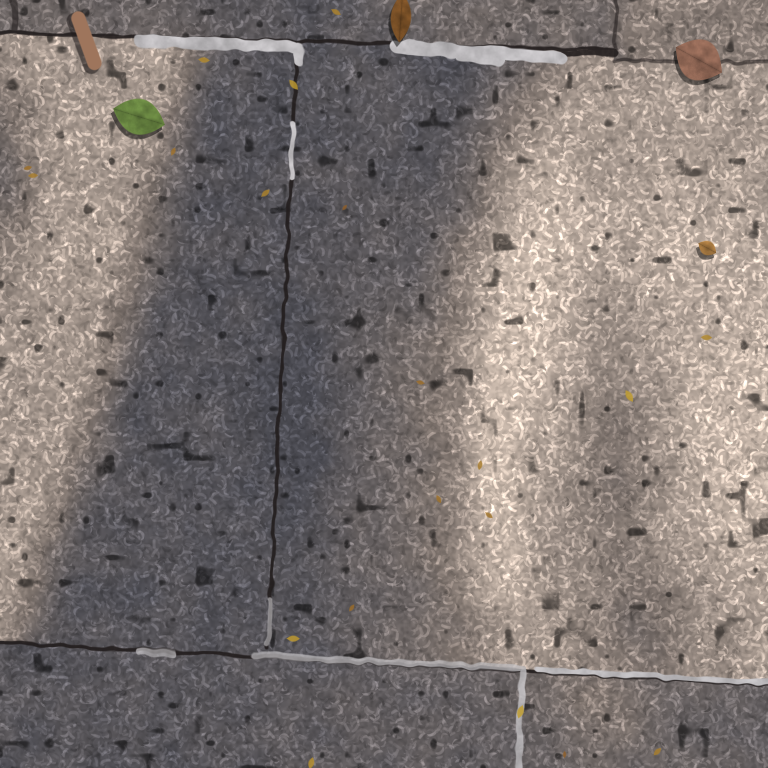
This texture is drawn by a Shadertoy shader. Its source:

```glsl
const vec3 SHADE = vec3(0.315, 0.315, 0.345);
const vec3 HALF_LIT = vec3(0.53, 0.485, 0.46);
const vec3 SUNLIT = vec3(0.84, 0.77, 0.715);
const vec3 GROUT = vec3(0.75, 0.74, 0.75);
const vec3 GAP = vec3(0.13, 0.11, 0.11);
const float FLECK_SCALE = 92.0;
const float FLECK_CONTRAST = 0.34;
const float JOINT = 0.0022;
const int PETALS = 20;

float hash(vec2 p) {
  vec3 q = fract(p.xyx * 0.1031);
  q += dot(q, q.yzx + 33.33);
  return fract((q.x + q.y) * q.z);
}

vec2 hash2(vec2 p) { return vec2(hash(p), hash(p + 57.3)); }

float noise(vec2 p) {
  vec2 i = floor(p), f = fract(p);
  f = f * f * (3.0 - 2.0 * f);
  return mix(mix(hash(i), hash(i + vec2(1, 0)), f.x),
             mix(hash(i + vec2(0, 1)), hash(i + 1.0), f.x), f.y);
}

float fbm(vec2 p) {
  float sum = 0.0, amp = 0.5;
  for (int i = 0; i < 4; i++) {
    sum += amp * noise(p);
    p = p * 2.03 + 17.1;
    amp *= 0.5;
  }
  return sum;
}

vec2 turn(vec2 p, float a) {
  return vec2(cos(a) * p.x + sin(a) * p.y, cos(a) * p.y - sin(a) * p.x);
}

// Short bent chips, randomly turned, one per cell
float flecks(vec2 p, float seed, float pixel) {
  vec2 cell = floor(p);
  float value = -0.35;
  for (int k = 0; k < 9; k++) {
    vec2 id = cell + vec2(k % 3 - 1, k / 3 - 1);
    vec2 rnd = hash2(id + seed);
    vec2 q = turn(p - id - rnd, 6.283 * hash(id + seed + 9.7));
    q.y += (rnd.x - 0.5) * 2.2 * q.x * q.x;
    q.x -= clamp(q.x, -0.42, 0.42);
    float mask = 1.0 - smoothstep(0.07, 0.16 + pixel, length(q));
    value = mix(value, rnd.y * 2.4 - 1.0, mask);
  }
  return value;
}

float glow(vec2 p, float x, float y, float rx, float ry) {
  vec2 q = (p - vec2(x, y)) / vec2(rx, ry);
  return exp(-dot(q, q));
}

// Soft sun and tree shadow over the slabs
float sunlight(vec2 p) {
  p += 0.035 * (vec2(fbm(p * 7.0), fbm(p * 7.0 + 40.0)) - 0.47);
  float leftEdge = 0.29 * p.y - 0.004;
  float rightEdge = 0.575 + 0.55 * (p.y - 0.45) * (p.y - 0.45);
  float left = 1.0 - smoothstep(-0.06, 0.05, p.x - leftEdge);
  float right = smoothstep(-0.09, 0.09, p.x - rightEdge);
  float light = 0.08 + 0.66 * left + 0.62 * right;
  light += 0.24 * smoothstep(0.36, 0.54, p.x) * (1.0 - right) * (1.0 - smoothstep(0.35, 0.95, p.y));
  light += 0.3 * glow(p, 0.7, 0.62, 0.07, 0.22) + 0.3 * glow(p, 0.65, 0.38, 0.04, 0.2);
  light += 0.28 * glow(p, 0.97, 0.4, 0.09, 0.24) + 0.14 * glow(p, 0.88, 0.68, 0.1, 0.18);
  light -= 0.22 * glow(p, 0.8, 0.4, 0.06, 0.16) + 0.24 * glow(p, 0.86, 0.18, 0.09, 0.09);
  return light - 0.42 * glow(p, 0.0, 0.79, 0.045, 0.12) - 0.13 * glow(p, 0.39, 0.42, 0.05, 0.16);
}

// Mask of a rounded bar between two ends
float bar(vec2 p, float ax, float ay, float bx, float by, float width) {
  vec2 a = vec2(ax, ay), ba = vec2(bx, by) - a, pa = p - a;
  float d = length(pa - ba * clamp(dot(pa, ba) / dot(ba, ba), 0.0, 1.0)) - width;
  return 1.0 - smoothstep(-0.001, 0.0015, d);
}

float leafMask(vec2 q, vec2 size) {
  float d = abs(q.y) - size.y * (1.0 - q.x * q.x / (size.x * size.x));
  return 1.0 - smoothstep(-0.001, 0.0015, d);
}

void leaf(inout vec3 col, vec2 p, float angle, vec2 size, vec3 tint) {
  col *= 1.0 - 0.5 * leafMask(turn(p + vec2(0.003, 0.006), angle), size);
  vec2 q = turn(p, angle);
  float vein = 1.0 - 0.2 * exp(-abs(q.y) * 900.0);
  col = mix(col, tint * vein * (0.75 + 0.5 * fbm(p * 90.0)), leafMask(q, size));
}

void mainImage(out vec4 fragColor, in vec2 fragCoord) {
  vec2 p = fragCoord / iResolution.y;
  float pixel = FLECK_SCALE / iResolution.y;
  vec2 r = p + 0.005 * (vec2(noise(p * 75.0), noise(p * 75.0 + 31.0)) - 0.5);

  // Slab lighting
  float light = sunlight(p);
  if (p.y > (p.x < 0.8 ? 0.957 - 0.028 * p.x : 0.92))
    light = 0.33 - 0.22 * glow(p, 0.38, 0.97, 0.14, 0.2) + 0.22 * smoothstep(0.78, 0.84, p.x);
  if (p.y < 0.165 - 0.055 * p.x)
    light = 0.09 + 0.12 * smoothstep(0.2, 0.6, p.x) + 0.26 * glow(p, 0.78, 0.09, 0.09, 0.12);
  light = clamp(light + 0.22 * (fbm(p * 22.0) - 0.47), 0.0, 1.0);
  vec3 col = mix(SHADE, HALF_LIT, min(light * 2.0, 1.0));
  col = mix(col, SUNLIT, max(light * 2.0 - 1.0, 0.0));

  // Stone grain and pits
  float grain = 0.6 * flecks(p * FLECK_SCALE, 3.0, pixel)
              + 0.4 * flecks(p * FLECK_SCALE * 1.45, 71.0, pixel * 1.45);
  col *= 1.03 + FLECK_CONTRAST * grain + 0.2 * (noise(p * 210.0) - 0.5);
  col *= 1.0 - 0.5 * smoothstep(0.82, 0.95, noise(p * 62.0));

  // Open joints
  float gap = bar(r, 0.0, 0.957, 0.8, 0.935, JOINT);
  gap = max(gap, bar(r, 0.387, 0.935, 0.349, 0.155, JOINT));
  gap = max(gap, bar(r, 0.0, 0.164, 1.0, 0.108, JOINT));
  gap = max(gap, bar(r, 0.735, 0.931, 0.8, 0.931, 0.004));
  gap = max(gap, 0.65 * bar(r, 0.8, 0.922, 1.0, 0.918, JOINT));
  gap = max(gap, 0.65 * bar(r, 0.801, 0.935, 0.803, 1.0, JOINT));
  gap = max(gap, 0.65 * bar(r, 0.021, 0.957, 0.018, 1.0, 0.004));
  col = mix(col, GAP, 0.9 * gap);

  // Pale mortar remains
  float fill = bar(r, 0.18, 0.947, 0.385, 0.939, 0.0075);
  fill = max(fill, bar(r, 0.389, 0.94, 0.39, 0.918, 0.006));
  fill = max(fill, bar(r, 0.515, 0.939, 0.73, 0.925, 0.009));
  fill = max(fill, bar(r, 0.6, 0.929, 0.65, 0.922, 0.009));
  fill = max(fill, bar(r, 0.382, 0.84, 0.379, 0.77, 0.003));
  fill = max(fill, bar(r, 0.7, 0.128, 1.0, 0.111, 0.0035));
  fill = max(fill, 0.7 * bar(r, 0.352, 0.22, 0.349, 0.16, 0.003));
  fill = max(fill, 0.7 * bar(r, 0.18, 0.151, 0.225, 0.149, 0.004));
  fill = max(fill, 0.75 * bar(r, 0.33, 0.147, 0.68, 0.129, 0.0038));
  fill = max(fill, 0.85 * bar(r, 0.68, 0.126, 0.674, 0.0, 0.004));
  col = mix(col, GROUT * (0.82 + 0.36 * fbm(p * 60.0)), fill);

  // Scattered yellow petals
  for (int i = 0; i < PETALS; i++) {
    vec2 id = vec2(i, 19), rnd = hash2(id + 4.0);
    vec3 tint = mix(vec3(0.55, 0.36, 0.16), vec3(0.78, 0.65, 0.2), rnd.x);
    vec2 q = turn(p - hash2(id), 6.283 * rnd.y);
    col = mix(col, tint, 0.85 * leafMask(q, (0.004 + 0.005 * rnd.x) * vec2(1, 0.45)));
  }

  // Fallen leaves and twig
  leaf(col, p - vec2(0.181, 0.848), -0.3, vec2(0.035, 0.023), vec3(0.4, 0.51, 0.25));
  leaf(col, p - vec2(0.522, 0.977), 1.5, vec2(0.032, 0.013), vec3(0.47, 0.31, 0.15));
  leaf(col, p - vec2(0.91, 0.922), -0.5, vec2(0.034, 0.027), vec3(0.56, 0.4, 0.33));
  leaf(col, p - vec2(0.921, 0.677), -0.5, vec2(0.013, 0.009), vec3(0.66, 0.48, 0.26));
  col = mix(col, GAP, 0.6 * bar(p, 0.097, 0.973, 0.119, 0.914, 0.01));
  col = mix(col, vec3(0.62, 0.46, 0.36), bar(p, 0.102, 0.976, 0.123, 0.918, 0.009));

  fragColor = vec4(clamp(col, 0.0, 1.0), 1.0);
}
```
